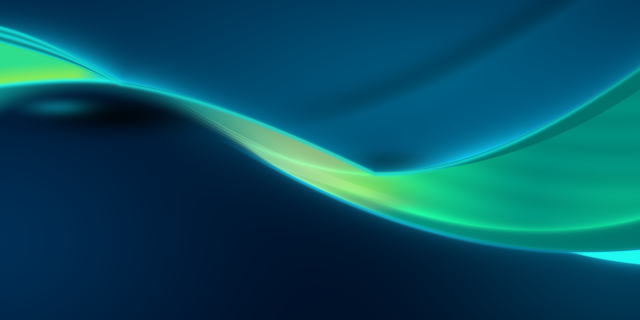
Give the GLSL for this background, as a Shadertoy shader.

```glsl
// A glowing twisted ribbon sweeping across a deep blue backdrop.
// Each edge is a cubic height curve with a signed distance; fills, rims,
// halos and fine strands are layered from those distances.

const vec3 NAVY  = vec3(0.00, 0.13, 0.26);
const vec3 BLUE  = vec3(0.00, 0.35, 0.50);
const vec3 ABYSS = vec3(0.00, 0.05, 0.14);
const vec3 DUSK  = vec3(0.00, 0.18, 0.33);
const vec3 TEAL  = vec3(0.04, 0.53, 0.54);
const vec3 SAND  = vec3(0.57, 0.77, 0.53);
const vec3 MINT  = vec3(0.06, 0.82, 0.55);
const vec3 SEA   = vec3(0.00, 0.55, 0.49);
const vec3 MOSS  = vec3(0.00, 0.43, 0.41);
const vec3 LIME  = vec3(0.55, 0.92, 0.33);
const vec3 CYAN  = vec3(0.08, 0.83, 0.83);
const vec3 ICE   = vec3(0.12, 0.98, 0.94);
const vec3 PALE  = vec3(0.78, 0.95, 0.68);

const float TWIST_X = 0.378;      // where the left fold closes
const float HALO_WIDTH = 0.036;
const float RIM_WIDTH = 0.007;
const int STRANDS = 7;

// Signed distance above a cubic height curve, extended by its end tangents.
float above(vec2 p, float x0, float x1, vec4 h) {
    float x = clamp(p.x, x0, x1);
    float t = (x - x0) / (x1 - x0);
    vec3 a = mix(h.xyz, h.yzw, t);
    vec2 b = mix(a.xy, a.yz, t);
    float slope = 3.0 * (b.y - b.x) / (x1 - x0);
    float y = mix(b.x, b.y, t) + slope * (p.x - x);
    return (p.y - y) / sqrt(1.0 + slope * slope);
}

float fill(float d) {
    float px = 1.0 / iResolution.y;
    return smoothstep(-px, px, d);
}

float line(float d, float width) {
    float w = max(width, 0.8 / iResolution.y);
    return exp(-d * d / (w * w)) * min(1.0, width / w);
}

float blob(vec2 p, vec2 center, vec2 size) {
    vec2 q = (p - center) / size;
    return exp(-dot(q, q));
}

float bump(float x, float center, float width) {
    return blob(vec2(x, 0.0), vec2(center, 0.0), vec2(width, 1.0));
}

vec3 skyColor(vec2 p) {
    vec3 c = mix(NAVY, BLUE, blob(p, vec2(1.45, 0.68), vec2(1.1, 0.42)));
    float streak = above(p, 0.91, 1.8, vec4(0.61, 0.648, 0.805, 1.0));
    float fade = smoothstep(0.8, 1.15, p.x);
    c += vec3(0.0, 0.045, 0.045) * fade * exp(-abs(streak + 0.015) / 0.035);
    c *= 1.0 - 0.2 * fade * line(streak - 0.035, 0.045);
    return c * (1.0 - 0.4 * blob(p, vec2(1.22, 0.49), vec2(0.12, 0.035)));
}

vec3 deepColor(vec2 p, float low) {
    vec3 c = mix(ABYSS, DUSK, blob(p, vec2(-0.05, 0.25), vec2(0.7, 0.5)));
    c += vec3(0.0, 0.15, 0.17) * blob(p, vec2(2.0, 0.08), vec2(0.55, 0.25));
    c += vec3(0.0, 0.13, 0.14) * smoothstep(0.3, 0.7, p.x) * exp(min(low, 0.0) / 0.08);
    c *= 1.0 - 0.75 * blob(p, vec2(0.37, 0.64), vec2(0.24, 0.05));
    return c + vec3(0.02, 0.32, 0.32) * blob(p, vec2(0.18, 0.665), vec2(0.1, 0.025));
}

vec3 bodyColor(vec2 p, float top, float low) {
    vec3 c = mix(TEAL, SAND, smoothstep(0.5, 0.98, p.x));
    c = mix(c, MINT, smoothstep(1.02, 1.27, p.x));
    c = mix(c, SEA, smoothstep(1.26, 1.72, p.x));
    c = mix(c, LIME, 0.65 * blob(p, vec2(1.14, 0.41), vec2(0.15, 0.06)));
    c += vec3(0.02, 0.11, 0.03) * blob(p, vec2(1.95, 0.36), vec2(0.25, 0.1));
    c *= 1.0 + 0.03 * sin(70.0 * low + 4.0 * p.x);
    // Shaded underside with a lit crease
    float crease = above(p, 0.78, 2.0, vec4(0.542, 0.328, 0.219, 0.318));
    float right = smoothstep(0.98, 1.25, p.x);
    c = mix(c, MOSS, 0.85 * right * smoothstep(0.012, -0.018, crease));
    c += vec3(0.05, 0.27, 0.12) * right * exp(-abs(crease) / 0.012);
    c = mix(c, SAND * 0.8, 0.5 * blob(p, vec2(1.16, 0.365), vec2(0.14, 0.03)));
    // Upper hem widening to the right
    float hem = 0.058 * smoothstep(1.15, 2.0, p.x);
    return mix(c, MOSS, 0.8 * smoothstep(1.2, 1.4, p.x) * fill(top + hem));
}

void mainImage(out vec4 fragColor, in vec2 fragCoord) {
    vec2 p = fragCoord / iResolution.xy * vec2(2.0, 1.0);

    // Ribbon edges
    float crest = above(p, 0.0, TWIST_X, vec4(0.917, 0.885, 0.818, 0.742));
    float descent = above(p, TWIST_X, 1.172, vec4(0.742, 0.703, 0.586, 0.461));
    float rise = above(p, 1.172, 2.0, vec4(0.461, 0.456, 0.6, 0.792));
    float top = min(crest, min(descent, rise));
    float low = p.x < 0.78 ? above(p, 0.0, 0.78, vec4(0.622, 0.766, 0.661, 0.518))
                           : above(p, 0.78, 2.0, vec4(0.518, 0.284, 0.182, 0.219));
    float fold = above(p, 0.0, TWIST_X, vec4(0.732, 0.747, 0.755, 0.742));

    // Backdrop, halo and ribbon body
    float halo = 0.2 + 0.5 * bump(p.x, 0.34, 0.25) + 0.4 * bump(p.x, 1.46, 0.22);
    vec3 sky = skyColor(p) + CYAN * halo * exp(-max(top, 0.0) / HALO_WIDTH);
    vec3 col = mix(deepColor(p, low), sky, fill(top));
    float softness = mix(0.085, 0.008, smoothstep(0.45, 0.9, p.x));
    float inside = fill(-top) * smoothstep(0.0, softness, low);
    col = mix(col, bodyColor(p, top, low), inside);

    // Left wedge: lime floor under a striped cyan hem
    float open = 1.0 - smoothstep(0.0, TWIST_X, p.x);
    vec3 wedge = mix(LIME, MINT + vec3(0.12, 0.05, 0.0), smoothstep(0.0, 0.07, fold));
    wedge = mix(CYAN, wedge, smoothstep(0.0, 0.35, open));
    float hem = 0.012 + 0.036 * open;
    vec3 stripes = mix(TEAL, CYAN, 0.5 + 0.5 * cos(12.566 * top / hem));
    wedge = mix(wedge, stripes, smoothstep(-hem - 0.006, -hem + 0.004, top));
    float left = 1.0 - smoothstep(TWIST_X - 0.02, TWIST_X + 0.02, p.x);
    col = mix(col, wedge, fill(-top) * fill(fold) * left);
    col = mix(col, ICE, 0.75 * left * line(fold, 0.008));

    // Sheen and fanned strands through the twist
    float sheen = above(p, 0.78, 1.19, vec4(0.549, 0.487, 0.456, 0.453));
    float span = smoothstep(0.74, 0.82, p.x) * smoothstep(1.35, 1.1, p.x);
    col += vec3(0.02, 0.2, 0.13) * span * inside * exp(-abs(sheen) / 0.009);
    for (int i = 0; i < STRANDS; i++) {
        float k = float(i);
        vec4 h = vec4(0.66, 0.525, 0.43, 0.37) - k * vec4(0.011, 0.006, 0.004, 0.003);
        float reach = smoothstep(0.45, 0.85, p.x) * smoothstep(1.32, 1.05, p.x);
        col = mix(col, PALE, 0.32 * reach * inside * line(above(p, 0.6, 1.28, h), 0.0022));
    }

    // Bright rims and the tail at lower right
    float rimFade = 0.85 - 0.35 * smoothstep(1.6, 2.0, p.x);
    col = mix(col, CYAN, rimFade * line(top + 0.005, RIM_WIDTH));
    float lowRim = smoothstep(0.65, 0.95, p.x) * (1.0 - 0.5 * smoothstep(1.2, 1.7, p.x));
    col += CYAN * lowRim * (0.4 * line(low, 0.006) + 0.2 * exp(-abs(low) / 0.018));
    float tail = above(p, 1.77, 2.0, vec4(0.214, 0.195, 0.182, 0.174));
    float tailGlow = smoothstep(1.7, 1.95, p.x) * exp(min(tail, 0.0) / 0.015);
    col += CYAN * 0.4 * tailGlow * fill(-low);
    col = mix(col, ICE, fill(tail) * fill(-low) * smoothstep(1.74, 1.84, p.x));

    fragColor = vec4(clamp(col, 0.0, 1.0), 1.0);
}
```
